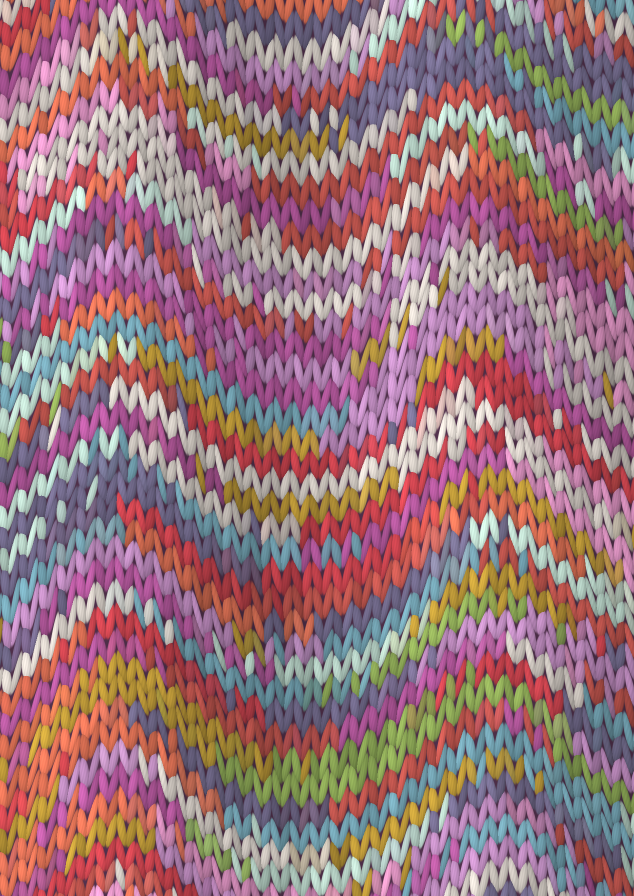
This texture is drawn by a Shadertoy shader. Its source:

```glsl
const float TAU = 6.2831853;
const float ROWS = 39.0;          // knit rows per canvas height
const float COLUMNS = 46.0;       // stitch columns per canvas height
const vec3 GAP_COLOR = vec3(0.30, 0.18, 0.28);

// First six yarn dyes are warm, last six are cool
const vec3 DYES[12] = vec3[12](
    vec3(0.80, 0.27, 0.31), vec3(0.86, 0.44, 0.33), vec3(0.84, 0.81, 0.78),
    vec3(0.69, 0.34, 0.60), vec3(0.87, 0.58, 0.76), vec3(0.73, 0.59, 0.22),
    vec3(0.45, 0.42, 0.55), vec3(0.75, 0.86, 0.81), vec3(0.46, 0.65, 0.71),
    vec3(0.57, 0.68, 0.35), vec3(0.76, 0.34, 0.31), vec3(0.75, 0.55, 0.75));

float hash(vec2 p) {
    p = fract(p * vec2(0.1031, 0.1137));
    p += dot(p, p.yx + 33.33);
    return fract((p.x + p.y) * p.x * 47.31);
}

// Crests on the right drift outward toward the bottom
float ripplePhase(vec2 p) {
    float drift = 0.05 * (0.5 - p.y) * smoothstep(0.3, 0.55, p.x);
    return TAU * (p.x - drift - 0.13) / 0.41;
}

// Narrow crests and broad troughs
float ripple(float phase) {
    return 0.054 * cos(phase) + 0.008 * cos(2.0 * phase);
}

// Hand-made unevenness
vec2 unevenness(vec2 p) {
    return 0.0025 * vec2(sin(p.y * 17.0 + 2.0 * sin(p.x * 9.0)),
                         sin(p.x * 23.0 + p.y * 8.0) + sin(p.y * 31.0 - p.x * 5.0));
}

// Warm and cool regions swap sides up the cloth
float warmth(vec2 p) {
    return clamp(0.5 + (0.354 - p.x) * 1.3 * cos(TAU * (0.9 - p.y) / 0.78), 0.08, 0.92);
}

// Space-dyed yarn: each row changes dye after several stitches
vec3 dyeAt(float along, float row, float warm) {
    vec2 section = vec2(floor(along) + 37.0, row + 19.0);
    float family = hash(section) < warm ? 0.0 : 6.0;
    return DYES[int(family + floor(hash(section + 113.0) * 5.999))];
}

vec3 yarnColor(float row, float leg) {
    float jitter = hash(vec2(leg + 71.0, row + 13.0));
    float along = leg * 0.052 + hash(vec2(row + 5.0, 91.0)) * 9.0;
    float x = leg * 0.5 / COLUMNS;
    float warm = warmth(vec2(x, row / ROWS + ripple(TAU * (x - 0.13) / 0.41)));
    vec3 dye = dyeAt(along + jitter * 0.45, row, warm);
    vec3 bleed = dyeAt(along + 0.5, row, warm);
    return mix(dye, bleed, 0.25 * jitter) * mix(0.87, 1.1, hash(vec2(row + 43.0, leg + 29.0)));
}

// Leaf-shaped leg: distance from its core, 1 at the rim
float legDistance(vec2 q, float tilt, vec2 radius) {
    float taper = 1.0 - 0.2 * q.y;
    return length(vec2((q.x - tilt * q.y) / (radius.x * taper), q.y / radius.y));
}

// Twisted fibres running obliquely along a leg
float fibres(vec2 q, float seed) {
    return sin(q.x * 46.0 - q.y * 11.0 + seed * TAU);
}

vec3 knit(vec2 p, float pixel) {
    vec2 cloth = p + unevenness(p);
    float phase = ripplePhase(cloth);
    float lean = -0.13 * sin(phase);
    float column = cloth.x * COLUMNS;
    float height = (cloth.y - ripple(phase)) * ROWS;
    float blur = clamp(pixel * COLUMNS * 2.2, 0.03, 0.25);

    // Overlapping legs: the most raised one wins
    float nearest = 9.0;
    vec2 bestId = vec2(0.0);
    vec2 bestQ = vec2(0.0);
    float bestSlant = 0.0;
    for (int j = -1; j <= 1; j++) {
        float leg = floor(column * 2.0) + float(j);
        float side = mod(leg, 2.0) * 2.0 - 1.0;
        float across = column - (leg + 0.5) * 0.5;
        float wobble = hash(vec2(leg + 3.0, 57.0)) - 0.5;
        float lift = height + wobble * 0.16;
        for (int i = -1; i <= 1; i++) {
            float row = floor(lift) + float(i);
            float seed = hash(vec2(leg + 17.0, row + 61.0)) - 0.5;
            vec2 q = vec2(across, lift - row - 0.5 - across * side * 0.6 + seed * 0.14);
            float tilt = side * (0.18 + 0.08 * seed) + lean;
            float d = legDistance(q, tilt, vec2(0.25, 0.64));
            if (d < nearest) {
                nearest = d;
                bestId = vec2(row, leg);
                bestQ = q;
                bestSlant = q.x - tilt * q.y;
            }
        }
    }

    // Rounded yarn lit from the upper left
    float bulge = sqrt(max(0.0, 1.0 - 0.75 * nearest * nearest));
    float light = 0.66 + 0.36 * bulge - 0.4 * bestSlant + 0.08 * bestQ.y;
    light += 0.035 * fibres(bestQ, hash(bestId + 7.0));
    vec3 yarn = yarnColor(bestId.x, bestId.y) * light;
    return mix(yarn, GAP_COLOR, smoothstep(1.0 - blur, 1.0 + blur, nearest));
}

// Broad relief of the folded fabric
float relief(vec2 p) {
    float phase = ripplePhase(p);
    return 0.96 + 0.06 * cos(phase) - 0.08 * sin(phase) + 0.03 * sin(p.y * 11.0 + p.x * 6.0);
}

void mainImage(out vec4 fragColor, in vec2 fragCoord) {
    float pixel = 1.0 / iResolution.y;
    vec2 p = fragCoord * pixel;

    // Four samples smooth the stitch borders
    vec3 color = vec3(0.0);
    for (int i = 0; i < 4; i++) {
        vec2 offset = vec2(float(i % 2), float(i / 2)) * 0.5 - 0.25;
        color += 0.25 * knit(p + offset * pixel, pixel);
    }
    fragColor = vec4(clamp(color * relief(p), 0.0, 1.0), 1.0);
}
```
